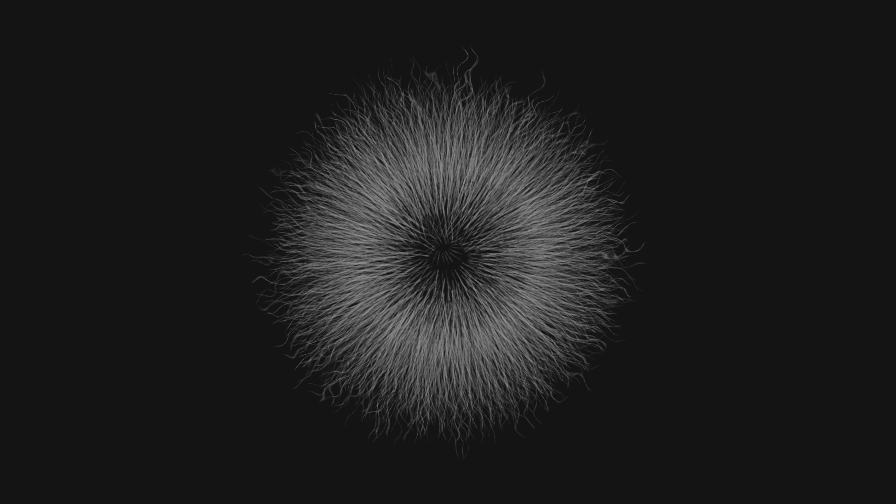
Give the GLSL for this background, as a WebGL 1 fragment shader.

```glsl
precision highp float;
// A pale burst of fine hairs growing out of a sphere on a charcoal field.

uniform vec2 u_resolution;

const float TAU = 6.2831853;
const float LAYERS = 40.0;
const float ROOT_RADIUS = 0.19;
const float HAIR_WIDTH = 0.0009;
const vec2 CENTER = vec2(-0.002, -0.003);
const vec3 CHARCOAL = vec3(0.08);
const vec3 HAIR_COLOR = vec3(0.6);

float hash(vec2 p) {
  return fract(sin(dot(p, vec2(127.1, 311.7))) * 43758.545);
}

float noise(vec2 p) {
  vec2 cell = floor(p);
  vec2 f = fract(p);
  f = f * f * (3.0 - 2.0 * f);
  float low = mix(hash(cell), hash(cell + vec2(1.0, 0.0)), f.x);
  float high = mix(hash(cell + vec2(0.0, 1.0)), hash(cell + vec2(1.0)), f.x);
  return mix(low, high, f.y);
}

// Thin line that keeps its total light when narrower than a pixel.
float thinLine(float dist, float width, float pixel) {
  float reach = max(width, pixel);
  return max(0.0, 1.0 - abs(dist) / reach) * width / reach;
}

// One ring of hairs whose roots lie near the given radius.
float hairLayer(vec2 p, float layer, float root, float pixel) {
  // Shifted hubs keep the inner hairs from meeting at one point.
  vec2 hub = vec2(hash(vec2(layer, 5.3)), hash(vec2(layer, 9.9))) - 0.5;
  p -= hub * mix(0.05, 0.012, root / ROOT_RADIUS);
  float radius = max(length(p), 0.0005);
  float count = floor(14.0 + 500.0 * root);

  // Each layer leans its own way, and the tips curl more than the roots.
  float lean = 0.6 * (hash(vec2(layer, 3.7)) - 0.5);
  float tip = smoothstep(0.2, 0.42, radius);
  float curl = noise(p * 34.0 + layer * 17.3) - 0.5;
  float angle = atan(p.y, p.x) + lean * log(radius / root);
  angle += (0.003 + 0.034 * tip) * curl / max(radius, 0.03);

  float slot = (angle / TAU + hash(vec2(layer, 8.1))) * count;
  vec2 id = vec2(mod(floor(slot), count), layer);
  float lengthSeed = hash(id + 0.31);
  float wave = sin(radius * mix(50.0, 130.0, lengthSeed) + TAU * hash(id + 0.57));
  float axis = 0.5 + 0.5 * (hash(id + 0.13) - 0.5) + wave * (0.03 + 0.14 * tip);
  float dist = (fract(slot) - axis) * TAU * radius / count;

  // Random root, length and brightness for this hair.
  float start = root * mix(0.86, 1.05, hash(id + 0.71));
  float end = start * mix(1.78, 2.08, lengthSeed) + 0.014;
  float span = smoothstep(start - 0.004, start + 0.004, radius)
             * (1.0 - smoothstep(end - 0.012, end, radius));
  float seed = hash(id + 0.93);
  float glint = mix(0.5, 1.5, hash(id + floor(radius * 220.0) * 0.37));
  float strength = (0.22 + 0.75 * seed * seed) * glint;
  return thinLine(dist, HAIR_WIDTH, pixel) * span * strength;
}

void main() {
  vec2 p = (gl_FragCoord.xy - 0.5 * u_resolution) / u_resolution.y - CENTER;
  float pixel = 1.0 / u_resolution.y;
  float light = 0.0;

  // Root rings crowd toward the rim of the sphere.
  if (length(p) < 0.46) {
    for (float i = 0.0; i < LAYERS; i++) {
      float root = ROOT_RADIUS * pow((i + 0.2) / LAYERS, 0.45);
      float boost = mix(1.6, 1.0, smoothstep(0.04, 0.16, root));
      light += boost * hairLayer(p, i + 1.0, root, pixel);
    }
  }

  vec3 color = mix(CHARCOAL, HAIR_COLOR, 1.0 - exp(-light));
  gl_FragColor = vec4(color, 1.0);
}
```
